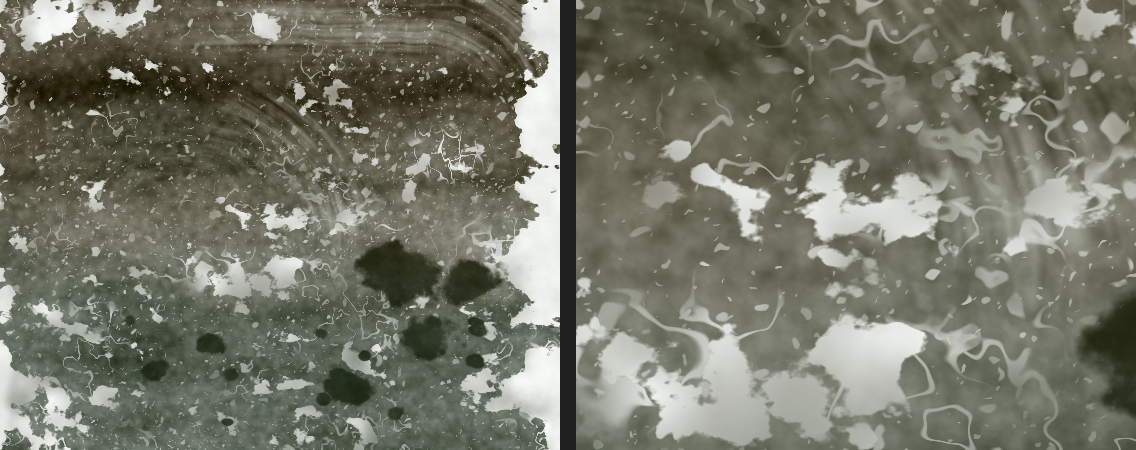
Left, the full canvas; right, a detail of the centre.
A Shadertoy shader for this texture:

```glsl
#define BASE_TONE 0.285
#define DARK_TONE 0.12
#define FOLD_DEPTH 0.11
#define STROKE_GAIN 0.42
#define GRAIN_GAIN 0.22
#define FLAKE_SCALE 15.0
#define VEIN_WIDTH 0.035
#define SPECK_DENSITY 0.42
#define WARM_TINT vec3(0.025, -0.002, -0.022)
#define COOL_TINT vec3(-0.018, 0.012, 0.006)

float hash(vec2 p) {
    vec3 h = fract(p.xyx * 0.1031);
    h += dot(h, h.yzx + 33.33);
    return fract((h.x + h.y) * h.z);
}

float noise(vec2 p) {
    vec2 i = floor(p), f = fract(p);
    f = f * f * (3.0 - 2.0 * f);
    return mix(mix(hash(i), hash(i + vec2(1, 0)), f.x),
               mix(hash(i + vec2(0, 1)), hash(i + 1.0), f.x), f.y);
}

float fbm(vec2 p) {
    float sum = 0.0, gain = 0.5;
    for (int i = 0; i < 5; i++) {
        sum += gain * noise(p);
        p = mat2(1.6, 1.2, -1.2, 1.6) * p + 17.3;
        gain *= 0.5;
    }
    return sum / 0.97;
}

float spot(vec2 p, vec2 centre, vec2 size) {
    vec2 d = (p - centre) / size;
    return exp(-dot(d, d));
}

// Irregular drops scattered on a jittered grid
float specks(vec2 p, float scale, float density) {
    vec2 g = p * scale + 0.35 * (vec2(noise(p * scale * 3.0), noise(p * scale * 3.0 + 40.0)) - 0.5);
    float cover = 0.0;
    for (int y = -1; y <= 1; y++)
    for (int x = -1; x <= 1; x++) {
        vec2 cell = floor(g) + vec2(x, y);
        vec2 d = g - cell - vec2(hash(cell + 3.1), hash(cell + 9.7));
        float a = 0.6 + 1.6 * (hash(cell + 21.0) - 0.5);
        d = mat2(cos(a), -sin(a), sin(a), cos(a)) * d;
        d.y *= 1.0 + 1.6 * hash(cell + 5.5);
        float radius = mix(0.09, 0.27, pow(hash(cell + 14.0), 2.0));
        float drop = 1.0 - smoothstep(radius - 0.05, radius + 0.05, length(d));
        cover = max(cover, drop * step(hash(cell + 31.0), density) * (0.55 + 0.45 * hash(cell + 47.0)));
    }
    return cover;
}

// Broken thread-like lines along a noise contour
float veins(vec2 p) {
    p += 0.5 * vec2(noise(p * 2.3), noise(p * 2.3 + 19.0));
    float line = abs(noise(p) * 0.7 + noise(p * 2.1 + 8.0) * 0.3 - 0.5);
    return 1.0 - smoothstep(VEIN_WIDTH * 0.4, VEIN_WIDTH * 1.3, line);
}

// Bare patches: centre and size as shares of the canvas
const vec4 patches[9] = vec4[9](
    vec4(0.48, 0.93, 0.11, 0.03), vec4(0.14, 0.94, 0.14, 0.06), vec4(0.77, 0.65, 0.10, 0.06),
    vec4(0.42, 0.40, 0.15, 0.05), vec4(0.62, 0.51, 0.12, 0.04), vec4(0.93, 0.45, 0.11, 0.09),
    vec4(0.10, 0.30, 0.08, 0.07), vec4(0.05, 0.06, 0.10, 0.07), vec4(0.97, 0.13, 0.09, 0.16));

// Large clots: centre and radius
const vec3 clots[4] = vec3[4](
    vec3(0.73, 0.39, 0.063), vec3(0.84, 0.37, 0.045),
    vec3(0.77, 0.25, 0.048), vec3(0.62, 0.14, 0.035));

float darkClots(vec2 q, float aspect, float rough) {
    float cover = 0.0;
    for (int i = 0; i < 18; i++) {
        float k = float(i);
        vec3 c = vec3(0.08 + 0.78 * hash(vec2(k, 2.0)), 0.03 + 0.36 * hash(vec2(k, 7.0)),
                      0.010 + 0.015 * hash(vec2(k, 11.0)));
        if (i < 4) c = clots[i];
        vec2 d = (q - c.xy) * vec2(aspect * 0.7, 1.0);
        float edge = length(d) / c.z + 1.6 * (rough - 0.5);
        cover = max(cover, 1.0 - smoothstep(0.75, 1.15, edge));
    }
    return cover;
}

void mainImage(out vec4 fragColor, in vec2 fragCoord) {
    vec2 q = fragCoord / iResolution.xy;
    float aspect = iResolution.x / iResolution.y;
    vec2 p = vec2(q.x * aspect, q.y);
    float broad = fbm(p * 4.0), rough = fbm(p * 24.0 + 5.0);
    vec2 warp = vec2(broad, fbm(p * 4.0 + 31.0)) - 0.5;

    // Dull ground with creases and dark folds
    float tone = BASE_TONE + 0.22 * (broad - 0.5) + 0.18 * (fbm(p * vec2(3.0, 16.0) + warp) - 0.5);
    tone += GRAIN_GAIN * (fbm(p * 65.0) - 0.5);
    float foldY = q.y + 0.12 * warp.y + 0.02 * sin(q.x * 11.0);
    tone -= FOLD_DEPTH * (exp(-pow((foldY - 0.81) / 0.045, 2.0)) + 0.6 * exp(-pow((foldY - 0.61) / 0.022, 2.0)));

    // Brush strokes: a bend at the top right, arcs in the middle
    float bend = length(max(p - vec2(aspect - 0.3, 0.72), 0.0)) + 0.06 * warp.x;
    float bendStreak = noise(vec2(bend * 95.0, (p.x - p.y) * 3.0)) * 0.6 + noise(vec2(bend * 210.0, (p.x - p.y) * 5.0)) * 0.4;
    float bendMask = smoothstep(0.80, 0.94, q.y + 0.3 * max(q.x - 0.8, 0.0)) * smoothstep(0.2, 0.6, q.x);
    vec2 fromHub = p - vec2(0.40, 0.45);
    float turn = atan(fromHub.y, fromHub.x), reach = length(fromHub) + 0.04 * warp.y;
    float arcStreak = noise(vec2(reach * 85.0, turn * 4.0)) * 0.6 + noise(vec2(reach * 190.0, turn * 7.0)) * 0.4;
    float arcMask = spot(q, vec2(0.49, 0.72), vec2(0.12, 0.10)) + spot(q, vec2(0.60, 0.53), vec2(0.07, 0.09))
                  + 0.5 * spot(q, vec2(0.26, 0.63), vec2(0.10, 0.06));
    tone += STROKE_GAIN * (bendMask * (bendStreak - 0.42) + arcMask * (arcStreak - 0.36));

    // Where the pale underlayer shows
    float density = 0.0;
    for (int i = 0; i < 9; i++) density += spot(q + 0.09 * warp, patches[i].xy, patches[i].zw);
    float rim = smoothstep(0.92, 0.975, q.x + 0.16 * warp.x + 0.03 * (rough - 0.5));
    rim = max(rim, 0.8 * smoothstep(0.025, 0.0, q.x + 0.08 * warp.y));
    density = min(density, 1.0);
    tone += 0.11 * density + 0.05 * smoothstep(0.52, 0.30, abs(q.y - 0.25) + 0.3 * warp.x);

    // Flakes, threads and drops
    float flakeField = fbm(p * FLAKE_SCALE + 2.5 * warp) * 0.65 + fbm(p * FLAKE_SCALE * vec2(2.2, 3.2) + 9.0) * 0.35;
    float threshold = 0.65 - 0.15 * density - 0.24 * rim;
    float flakes = smoothstep(threshold, threshold + 0.04, flakeField);
    float drips = spot(q, vec2(0.77, 0.66), vec2(0.11, 0.06));
    float threads = veins(p * 22.0) * smoothstep(0.25, 0.7, density + 0.9 * (rough - 0.5));
    threads = max(threads, veins(p * vec2(48.0, 13.0) + 3.0) * smoothstep(0.25, 0.6, drips));
    threads = max(threads, 0.75 * veins(p * 30.0 + 50.0) * smoothstep(0.52, 0.66, fbm(p * 7.0 + 70.0)));
    float crowd = SPECK_DENSITY * (0.55 + 0.9 * noise(p * 5.0 + 12.0));
    float drops = max(specks(p, 25.0, crowd * 0.75), specks(p + 4.0, 48.0, crowd));
    drops = max(drops, 0.8 * specks(p + 9.0, 85.0, crowd * 0.9));

    float clot = darkClots(q + 0.02 * warp, aspect, rough);
    float pale = max(max(flakes, threads * 0.85), drops * 0.8) * (1.0 - 0.92 * clot);
    tone = mix(tone, DARK_TONE + 0.16 * (rough - 0.35), clot * 0.85);
    float light = 0.56 + 0.34 * noise(p * 19.0 + 6.0) + 0.15 * (rough - 0.5) + 0.12 * density;
    light = mix(light, 0.95 + 0.1 * (rough - 0.5), rim * 0.9);
    tone = clamp(mix(tone, light, pale), 0.06, 0.97);

    // Olive greys, warmer above and cooler below
    vec3 color = vec3(tone, tone + 0.008, tone - 0.065 * (1.0 - tone));
    float warmth = smoothstep(0.25, 0.8, q.y + 0.5 * warp.x);
    color += mix(COOL_TINT, WARM_TINT, warmth) * (1.0 - smoothstep(0.4, 0.9, tone));
    fragColor = vec4(clamp(color, 0.0, 1.0), 1.0);
}
```
